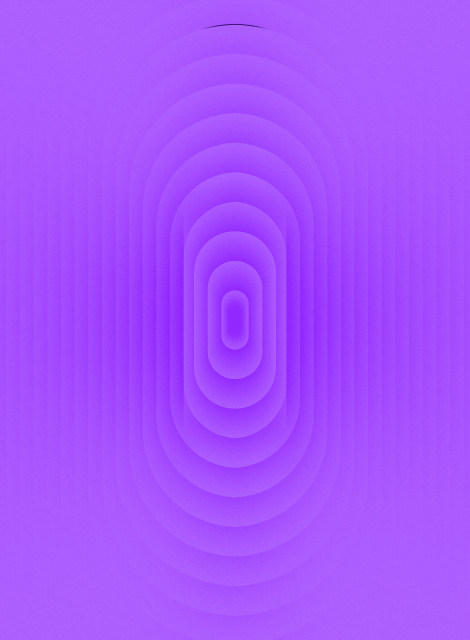
Give the GLSL for this background, as a Shadertoy shader.

```glsl
// Nested violet capsules, each light at its rim and darker inward, over a soft
// dark glow on both sides. One closed-form level function numbers the rings;
// its fraction drives the band shading, and supersampling smooths the rims.

// Lengths are in canvas heights, measured from the centre.
const vec3 LIGHT_VIOLET = vec3(0.68, 0.375, 0.995);
const vec3 DEEP_VIOLET = vec3(0.575, 0.16, 0.995);
const vec3 LINE_COLOR = vec3(0.2, 0.04, 0.42);
const float RING_WIDTH = 0.0213;    // half-width gained per ring
const float RING_HEIGHT = 0.0462;   // half-height gained per ring
const float OUTER_SHIFT = 0.005;    // outer rings sit slightly closer in
const float CORE_RINGS = 4.0;
const float BAND_DEPTH = 0.92;
const vec2 BAND_FADE = vec2(0.105, 0.4);
const float COLUMN_EDGE = 0.0802;   // the side glow stops sharply here
const float GLOW_REACH = 0.27;
const float GLOW_HEIGHT = 0.16;
const float GLOW_FLARE = 0.28;
const float GLOW_BASE = 0.66;
const float GLOW_STEP = 0.4;        // shading across each side band
const float LINE_RING = 10.0;
const float LINE_HALF_LENGTH = 0.058;
const float LINE_THICKNESS = 0.0011;
const float GRAIN_CELLS = 512.0;
const float GRAIN_AMOUNT = 0.016;
const int SAMPLES = 3;

float hash(vec2 p) {
    return fract(sin(dot(p, vec2(127.1, 311.7))) * 43758.5453);
}

// Scale of the centred capsule passing through q (q in the first quadrant).
float capsuleLevel(vec2 q) {
    float c = RING_HEIGHT - RING_WIDTH;
    if (q.y * RING_WIDTH <= q.x * c) return q.x / RING_WIDTH;
    float r2 = dot(q, q);
    float yc = q.y * c;
    float root = sqrt(max(yc * yc + (RING_WIDTH * RING_WIDTH - c * c) * r2, 0.0));
    return r2 / (yc + root);
}

vec3 shade(vec2 p) {
    vec2 q = abs(p);

    // Ring number, with the outer family shifted inward
    float outer = capsuleLevel(q + vec2(OUTER_SHIFT, 0.0));
    bool isOuter = outer >= CORE_RINGS;
    float level = isOuter ? outer : capsuleLevel(q);
    float inward = 1.0 - fract(level);

    // Bands fade away from the vertical axis and towards the ends
    vec2 fade = q / BAND_FADE;
    float profile = level < 1.0 ? smoothstep(-0.1, 0.65, inward) : inward;
    float dark = BAND_DEPTH * exp(-dot(fade, fade)) * profile;

    // Core tint or side glow
    if (isOuter) {
        float v = q.y / (GLOW_HEIGHT + GLOW_FLARE * q.x);
        float glow = exp(-max(q.x - COLUMN_EDGE, 0.0) / GLOW_REACH - v * v);
        float softMask = smoothstep(0.02, 0.095, q.x);
        float hardMask = step(COLUMN_EDGE, q.x);
        glow *= mix(hardMask, softMask, smoothstep(0.12, 0.19, q.y));
        float side = glow * (GLOW_BASE + GLOW_STEP * inward);
        dark = side + dark * (1.0 - 0.75 * glow);
    } else {
        dark += 0.14 * exp(-level * 0.2);
    }
    vec3 color = mix(LIGHT_VIOLET, DEEP_VIOLET, clamp(dark, 0.0, 1.0));

    // Thin dark stroke on one upper rim
    float rimDistance = abs(level - LINE_RING) * RING_HEIGHT;
    float stroke = 1.0 - smoothstep(0.3 * LINE_THICKNESS, LINE_THICKNESS, rimDistance);
    stroke *= step(0.0, p.y) * (1.0 - smoothstep(0.4, 1.0, q.x / LINE_HALF_LENGTH));
    return mix(color, LINE_COLOR, stroke);
}

void mainImage(out vec4 fragColor, in vec2 fragCoord) {
    vec3 color = vec3(0.0);
    for (int j = 0; j < SAMPLES; j++) {
        for (int i = 0; i < SAMPLES; i++) {
            vec2 offset = (vec2(i, j) + 0.5) / float(SAMPLES) - 0.5;
            color += shade((fragCoord + offset - 0.5 * iResolution.xy) / iResolution.y);
        }
    }
    color /= float(SAMPLES * SAMPLES);

    // Faint grain
    float grain = hash(floor(fragCoord / iResolution.y * GRAIN_CELLS)) - 0.5;
    fragColor = vec4(color + grain * GRAIN_AMOUNT, 1.0);
}
```
